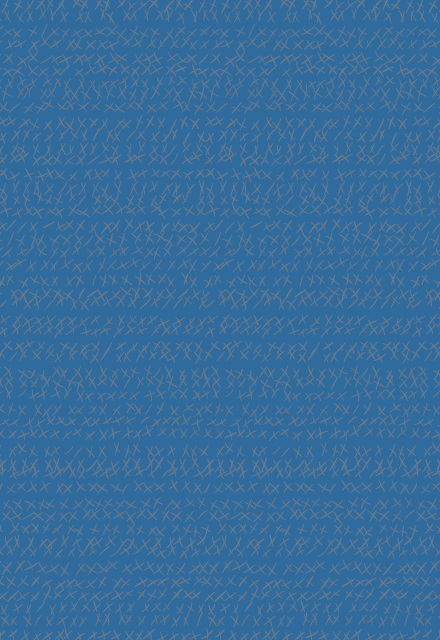
This pattern is drawn by a Shadertoy shader. Its source:

```glsl
// Rows of small hand-drawn grey crosses hatched over a flat blue ground.

const vec3 BLUE = vec3(0.19, 0.42, 0.62);
const vec3 GREY = vec3(0.44, 0.48, 0.53);
const vec2 PITCH = vec2(0.018, 0.0205); // cell size, canvas height = 1

// Four random values in 0..1 per cell
vec4 hash4(vec2 cell) {
    vec4 h = fract(cell.xyxy * vec4(0.1031, 0.1030, 0.0973, 0.1099) + 0.137);
    h += dot(h, h.wzxy + 33.33);
    return fract((h.xxyz + h.yzzw) * h.zywx);
}

// Signed distance to a slightly bowed pen stroke with thinning ends
float strokeDistance(vec2 p, float angle, float halfLength, float bow, float halfWidth) {
    float c = cos(angle), s = sin(angle);
    vec2 q = vec2(c * p.x + s * p.y, c * p.y - s * p.x);
    float along = min(abs(q.x) / halfLength, 1.0);
    q.y += bow * (along * along - 0.3);
    float beyond = max(abs(q.x) - halfLength, 0.0);
    return length(vec2(beyond, q.y)) - halfWidth * (1.0 - 0.35 * along * along);
}

// Antialiased ink coverage, one pixel wide edge
float ink(float d) {
    return clamp(0.5 - d * iResolution.y, 0.0, 1.0);
}

void mainImage(out vec4 fragColor, in vec2 fragCoord) {
    vec2 p = fragCoord / iResolution.y;
    float baseRow = floor(p.y / PITCH.y);
    float coverage = 0.0;

    for (int j = -1; j <= 1; j++) {
        // Each row has its own height, shift, lean and pen weight
        float row = baseRow + float(j);
        vec4 rowRnd = hash4(vec2(row, 71.0));
        vec4 rowPen = hash4(vec2(row, 137.0));
        float shift = rowRnd.x;
        float baseCol = floor(p.x / PITCH.x - shift);

        for (int i = -1; i <= 1; i++) {
            // The random values repeat every 18 columns
            float col = baseCol + float(i);
            vec2 cell = vec2(mod(col, 18.0), row);
            vec4 a = hash4(cell + 11.0);
            vec4 b = hash4(cell + 213.0);
            vec4 c = hash4(cell + 419.0);

            vec2 center = vec2(col + 0.5 + shift, row + 0.5 + 0.45 * (rowRnd.y - 0.5));
            center += vec2(0.45, 0.28) * (a.xy - 0.5);
            vec2 q = p - center * PITCH;
            float sway = 0.12 * sin(cell.x * 0.7 + row * 1.9) + 0.08 * sin(cell.x * 1.4 - row);

            // Heavier stroke rising to the right
            float rise = 0.88 + 0.5 * (rowRnd.z - 0.5) + 0.4 * (a.z - 0.5) + sway;
            float riseWidth = 0.00065 + 0.00055 * rowPen.x * a.w + 0.0002 * b.x;
            float riseLength = 0.0082 + 0.003 * rowPen.y + 0.003 * (b.y - 0.5);
            float d = strokeDistance(q, rise, riseLength, 0.003 * (b.z - 0.5), riseWidth);
            coverage = max(coverage, ink(d));

            // Lighter stroke falling to the right, now and then left out
            if (c.w > 0.06) {
                float fall = -0.93 + 0.5 * (rowRnd.w - 0.5) + 0.45 * (b.w - 0.5) + sway;
                float fallLength = 0.0062 + 0.0035 * rowPen.z + 0.003 * (c.x - 0.5);
                vec2 offset = 0.005 * (c.yz - 0.5);
                float e = strokeDistance(q - offset, fall, fallLength,
                                         0.004 * (a.w - 0.5), 0.0006 + 0.0004 * c.x);
                coverage = max(coverage, ink(e));
            }
        }
    }

    fragColor = vec4(mix(BLUE, GREY, coverage), 1.0);
}
```
